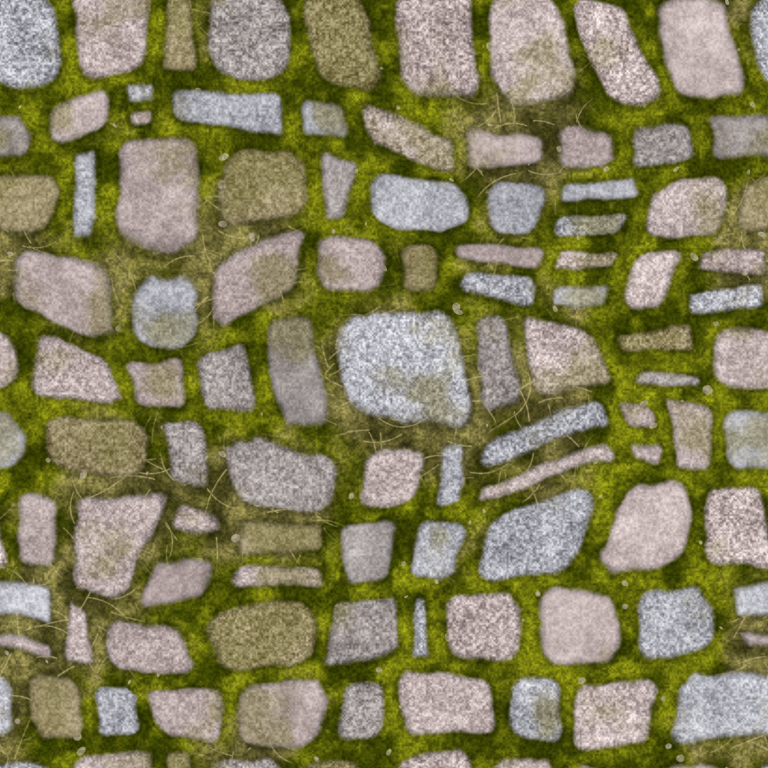
This texture is drawn by a Shadertoy shader. Its source:

```glsl
const float CELLS = 9.0;

vec3 hash(vec2 id, float seed) {
    vec3 q = fract((vec3(id, seed) + 17.0) * vec3(0.1031, 0.1030, 0.0973));
    q += dot(q, q.yxz + 33.33);
    return fract((q.xxy + q.yxx) * q.zyx);
}

// Value noise with n whole lattice cells across the tile
float noise(vec2 p, float n, float seed) {
    vec2 i = floor(p * n), f = fract(p * n);
    f = f * f * (3.0 - 2.0 * f);
    vec2 a = mod(i, n), b = mod(i + 1.0, n);
    return mix(mix(hash(a, seed).x, hash(vec2(b.x, a.y), seed).x, f.x),
               mix(hash(vec2(a.x, b.y), seed).x, hash(b, seed).x, f.x), f.y);
}

float fbm(vec2 p, float n, float seed) {
    float sum = 0.0, amp = 0.533;
    for (int k = 0; k < 4; k++) {
        sum += amp * noise(p, n, seed + float(k));
        n *= 2.0;
        amp *= 0.5;
    }
    return sum;
}

// Uneven wrapped intervals: low edge, high edge, index
float border(float i, float seed, float jitter) {
    return i + jitter * (hash(vec2(mod(i, CELLS), seed), 3.0).x - 0.5);
}

vec3 span(float u, float seed, float jitter) {
    float i = floor(u);
    if (u < border(i, seed, jitter)) i -= 1.0;
    else if (u >= border(i + 1.0, seed, jitter)) i += 1.0;
    return vec3(border(i, seed, jitter), border(i + 1.0, seed, jitter), mod(i, CELLS));
}

// Rounded crooked quadrilateral with one chipped corner
float stoneShape(vec2 q, vec2 halfSize, vec2 id) {
    vec3 h = hash(id, 41.0);
    float r = min(halfSize.x, halfSize.y) * (0.3 + 0.45 * h.x);
    float outer = 0.0, inner = -1.0;
    for (int k = 0; k < 4; k++) {
        float a = float(k) * 1.5708 + 0.28 * (hash(id, 50.0 + float(k)).x - 0.5);
        float e = dot(q, vec2(cos(a), sin(a))) - (k % 2 == 0 ? halfSize.x : halfSize.y) + r;
        outer += pow(max(e, 0.0), 2.0);
        inner = max(inner, e);
    }
    float d = sqrt(outer) + min(inner, 0.0) - r;
    float c = 0.7854 + 1.5708 * floor(h.y * 4.0) + 0.5 * (h.z - 0.5);
    vec2 n = vec2(cos(c), sin(c));
    return max(d, dot(q, n) - dot(abs(n), halfSize) * (0.72 + 0.4 * h.z));
}

// Dry stalks in x, small pebbles in y
vec2 litter(vec2 p) {
    const float n = 26.0;
    vec2 g = p * n, cover = vec2(0.0);
    float px = n / iResolution.y;
    for (int k = 0; k < 18; k++) {
        vec2 cell = floor(g) + vec2(k % 3, (k / 3) % 3) - 1.0;
        vec2 id = mod(cell, n);
        float layer = float(k / 9);
        vec3 h = hash(id, 70.0 + layer), s = hash(id, 80.0 + layer);
        vec2 q = g - cell - h.xy;
        float a = h.z * 6.2832;
        q = mat2(cos(a), sin(a), -sin(a), cos(a)) * q;
        float bend = q.y - (s.x - 0.5) * q.x * q.x;
        float stalk = length(vec2(max(abs(q.x) - 0.3 - 0.5 * s.y, 0.0), bend)) - 0.025;
        cover.x = max(cover.x, (1.0 - smoothstep(-px, px, stalk)) * step(0.45, s.z));
        float pebble = length(q * vec2(1.0, 1.0 + s.x)) - 0.06 - 0.12 * s.y * s.y;
        cover.y = max(cover.y, (1.0 - smoothstep(-px, px, pebble)) * step(s.z, 0.12));
    }
    return cover;
}

void mainImage(out vec4 fragColor, in vec2 fragCoord) {
    vec2 p = fragCoord / iResolution.xy;

    // Wavy courses of uneven cells, some split into two small stones
    vec2 g = p * CELLS + 0.75 * (vec2(noise(p, 5.0, 1.0), noise(p, 5.0, 2.0)) - 0.5);
    vec3 row = span(g.y, 90.0, 0.4);
    g.x += hash(vec2(row.z, 5.0), 6.0).x * CELLS;
    vec3 col = span(g.x, row.z, 0.65);
    vec2 id = vec2(col.z, row.z), lo = vec2(col.x, row.x), hi = vec2(col.y, row.y);
    vec3 cut = hash(id, 8.0);
    if (cut.x < 0.16) {
        float middle = mix(lo.y, hi.y, 0.38 + 0.24 * cut.y);
        if (g.y < middle) hi.y = middle;
        else { lo.y = middle; id += 20.0; }
    }
    vec3 h = hash(id, 11.0), tint = hash(id, 12.0);
    vec2 halfSize = max(0.5 * (hi - lo) - 0.08 - 0.07 * h.xy, 0.07);
    float d = stoneShape(g - 0.5 * (lo + hi), halfSize, id);
    d += 0.09 * (fbm(p, 40.0, 20.0) - 0.5);

    float patches = fbm(p, 6.0, 24.0), mottle = fbm(p, 32.0, 28.0);
    float grain = 0.5 * (noise(p, 230.0, 32.0) + noise(p, 410.0, 33.0)) - 0.5;

    // Moss with brown dry soil
    vec3 moss = mix(vec3(0.22, 0.25, 0.01), vec3(0.51, 0.53, 0.07), smoothstep(0.25, 0.75, mottle));
    vec3 soil = mix(vec3(0.27, 0.25, 0.12), vec3(0.56, 0.52, 0.33), smoothstep(0.25, 0.8, mottle));
    moss = mix(moss, soil, 0.85 * smoothstep(0.46, 0.66, patches + 0.25 * (mottle - 0.5)));
    moss *= (1.0 + 0.75 * grain) * mix(0.8, 1.0, smoothstep(0.0, 0.1, d));

    // Pink, blue, grey and buff stones with granite speckle
    vec3 stone = vec3(0.73, 0.67, 0.66);
    if (tint.x > 0.45) stone = vec3(0.70, 0.70, 0.73);
    if (tint.x > 0.74) stone = vec3(0.62, 0.59, 0.58);
    if (tint.x > 0.87) stone = vec3(0.62, 0.57, 0.43);
    stone += 0.1 * (tint.y - 0.45) + 0.22 * (mottle - 0.5);
    stone += (0.2 + 0.4 * tint.z) * grain;
    float stain = smoothstep(0.5, 0.75, fbm(p, 14.0, 36.0) + (tint.x > 0.87 ? 0.12 : 0.0));
    stone = mix(stone, vec3(0.50, 0.47, 0.28) + 0.3 * grain, 0.55 * stain);
    stone *= mix(0.78, 1.0, smoothstep(0.0, 0.08, -d));

    float edge = 0.02 + CELLS / iResolution.y;
    vec3 color = mix(stone, moss, smoothstep(-edge, edge, d));

    // Litter gathers on dry soil and mostly off the stones
    vec2 cover = litter(p);
    float offStone = smoothstep(-0.08, 0.04, d);
    float dry = smoothstep(0.46, 0.64, patches);
    color = mix(color, vec3(0.68, 0.63, 0.43) + 0.3 * grain, cover.x * dry * 0.75 * offStone);
    color = mix(color, vec3(0.70, 0.66, 0.58) + 0.3 * grain, cover.y * 0.75 * offStone);
    fragColor = vec4(clamp(color, 0.0, 1.0), 1.0);
}
```
